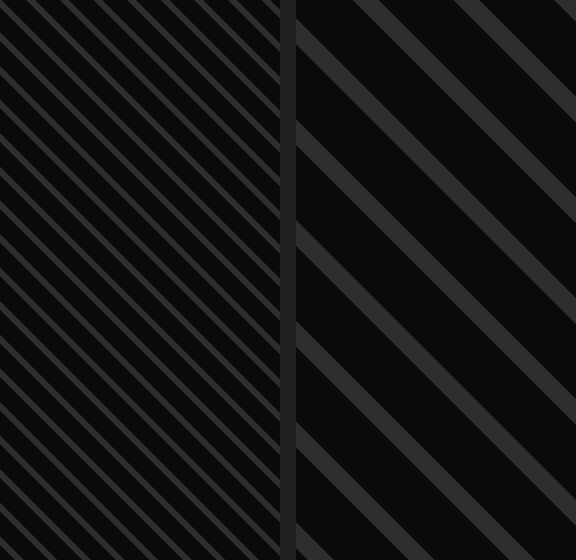
Left, the full canvas; right, a detail of the centre.
A WebGL 1 fragment shader for this pattern:

```glsl
precision highp float;
// Thin charcoal diagonal stripes falling to the right on near-black.

uniform vec2 u_resolution;

const vec3 GROUND_COLOR = vec3(0.039);
const vec3 STRIPE_COLOR = vec3(0.180);
const float STRIPE_PERIOD = 0.12;   // spacing along the x axis, in canvas widths
const float STRIPE_SHARE = 0.256;   // stripe width as a share of the period
const float STRIPE_CENTER = 0.0695; // first stripe's centre on the bottom edge

// Signed distance to the nearest stripe edge, negative inside the stripe.
float stripeDistance(vec2 p) {
  float phase = (p.x + p.y - STRIPE_CENTER) / STRIPE_PERIOD;
  float fromCenter = abs(fract(phase + 0.5) - 0.5);
  return (fromCenter - 0.5 * STRIPE_SHARE) * STRIPE_PERIOD * inversesqrt(2.0);
}

void main() {
  vec2 p = gl_FragCoord.xy / u_resolution.x;
  float pixel = 1.0 / u_resolution.x;

  // Blend across one pixel at each edge.
  float coverage = clamp(0.5 - stripeDistance(p) / pixel, 0.0, 1.0);
  gl_FragColor = vec4(mix(GROUND_COLOR, STRIPE_COLOR, coverage), 1.0);
}
```
